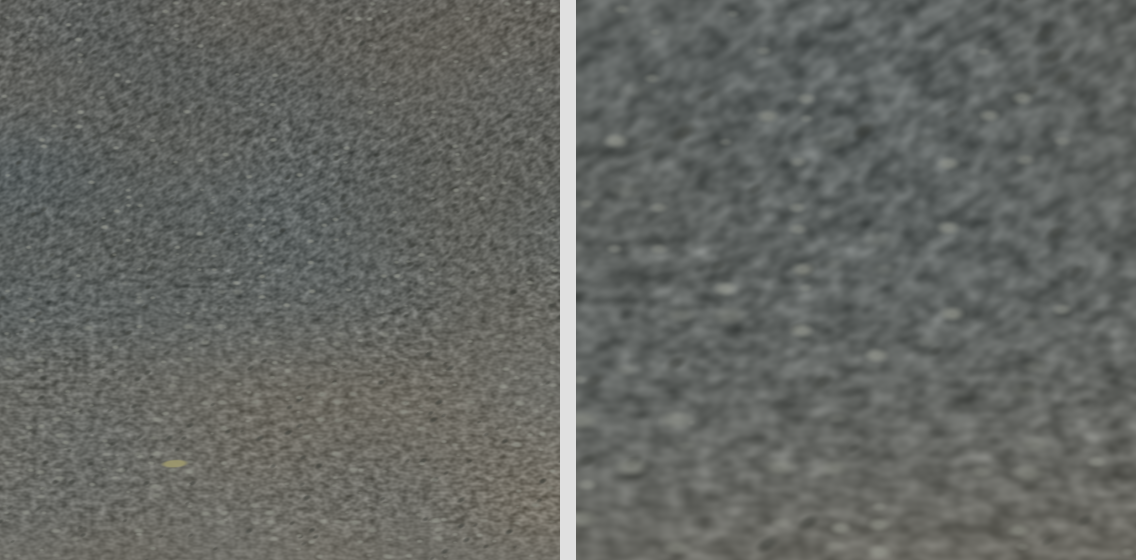
Left, the full canvas; right, a detail of the centre.
Reproduce this texture procedurally as a Shadertoy shader.

```glsl
const vec3 COOL_GRAY = vec3(0.362, 0.378, 0.370);
const vec3 TOP_GRAY  = vec3(0.382, 0.382, 0.364);
const vec3 WARM_GRAY = vec3(0.438, 0.431, 0.402);
const vec3 BLUE_TINT = vec3(-0.016, 0.000, 0.016);
const vec3 FLECK     = vec3(0.62, 0.63, 0.59);
const vec3 PIT       = vec3(0.21, 0.22, 0.20);
const vec3 LEAF      = vec3(0.62, 0.60, 0.43);

vec2 hash2(vec2 p) {
    vec3 q = fract(p.xyx * vec3(0.1031, 0.1030, 0.0973));
    q += dot(q, q.yzx + 33.33);
    return fract((q.xx + q.yz) * q.zy);
}

float cornerSlope(vec2 cell, vec2 offset) {
    float angle = 6.28318 * hash2(cell).x;
    return dot(vec2(cos(angle), sin(angle)), offset);
}

float gradientNoise(vec2 p) {
    vec2 cell = floor(p), f = p - cell;
    vec2 u = f * f * f * (f * (f * 6.0 - 15.0) + 10.0);
    vec2 e = vec2(1.0, 0.0);
    float low = mix(cornerSlope(cell, f), cornerSlope(cell + e.xy, f - e.xy), u.x);
    float high = mix(cornerSlope(cell + e.yx, f - e.yx), cornerSlope(cell + e.xx, f - e.xx), u.x);
    return mix(low, high, u.y);
}

vec2 rotate(vec2 p, float angle) {
    float c = cos(angle), s = sin(angle);
    return vec2(c * p.x + s * p.y, c * p.y - s * p.x);
}

// Three sizes of grain, stretched by the ratio of the frequencies
float grain(vec2 p, vec2 frequency, float seed) {
    float sum = 0.0, weight = 0.40;
    vec2 scale = frequency * 0.5;
    for (int i = 0; i < 3; i++) {
        sum += weight * gradientNoise(p * scale + seed + 37.0 * float(i));
        scale = rotate(scale, 0.0) * 1.85;
        weight = i == 0 ? 1.0 : 0.7;
    }
    return sum;
}

// One soft oval in a share of the grid cells
float scatter(vec2 p, vec2 frequency, float share, float radius, float seed) {
    vec2 q = p * frequency + seed;
    vec2 cell = floor(q);
    vec2 pick = hash2(cell + 71.0);
    vec2 center = 0.35 + 0.3 * hash2(cell + 19.0);
    float size = radius * mix(0.6, 1.2, pick.y);
    float d = length(q - cell - center) / size;
    return step(pick.x, share) * mix(0.4, 1.0, pick.y) * (1.0 - smoothstep(0.2, 1.2, d));
}

float ellipse(vec2 p, vec2 center, vec2 radii, float softness) {
    return 1.0 - smoothstep(1.0 - softness, 1.0 + softness, length((p - center) / radii));
}

// Broad light and tint across the road surface
vec3 roadTone(vec2 uv) {
    float drift = gradientNoise(uv * vec2(2.5, 4.0) + 5.0);
    float tint = gradientNoise(uv * vec2(3.0, 5.0) + 23.0);
    float nearEdge = 1.0 - smoothstep(0.05, 0.55, uv.y - 0.14 * uv.x + 0.06 * drift);
    vec3 tone = mix(COOL_GRAY, TOP_GRAY, smoothstep(0.55, 1.0, uv.y + 0.1 * drift));
    tone = mix(tone, WARM_GRAY, nearEdge);
    tone += BLUE_TINT * (tint + 0.5 * (0.5 - uv.x));
    return tone + 0.03 * drift;
}

void mainImage(out vec4 fragColor, in vec2 fragCoord) {
    vec2 uv = fragCoord / iResolution.y;

    // Grain turns from slanted far away to level close by
    float far = smoothstep(0.25, 0.75, uv.y + 0.15 * gradientNoise(uv * 3.0));
    vec2 slanted = rotate(uv, 0.5);
    float level = grain(uv, vec2(62.0, 100.0), 11.0);
    float tilted = grain(slanted, vec2(68.0, 98.0), 53.0);
    float grains = mix(level, tilted, far) / length(vec2(far, 1.0 - far));
    float contrast = mix(0.09, 0.128, smoothstep(0.0, 0.1, uv.y));
    contrast *= 1.0 + 0.4 * gradientNoise(uv * 5.0 + 9.0);

    vec3 color = roadTone(uv) + contrast * grains;

    // Dark pits and pale stones
    float pits = scatter(slanted, vec2(42.0, 75.0), 0.09, 0.32, 7.0);
    float stones = scatter(uv, vec2(46.0, 78.0), 0.08, 0.30, 31.0);
    float nearStones = scatter(uv, vec2(34.0, 66.0), 0.13, 0.32, 83.0) * (1.0 - far);
    color = mix(color, PIT, 0.6 * pits);
    color = mix(color, FLECK, 0.6 * max(stones, nearStones));

    // Single dry leaf
    vec2 leafPoint = rotate(uv - vec2(0.312, 0.172), 0.06);
    color = mix(color, LEAF, 0.9 * ellipse(leafPoint, vec2(0.0), vec2(0.021, 0.0065), 0.3));

    fragColor = vec4(clamp(color, 0.0, 1.0), 1.0);
}
```
